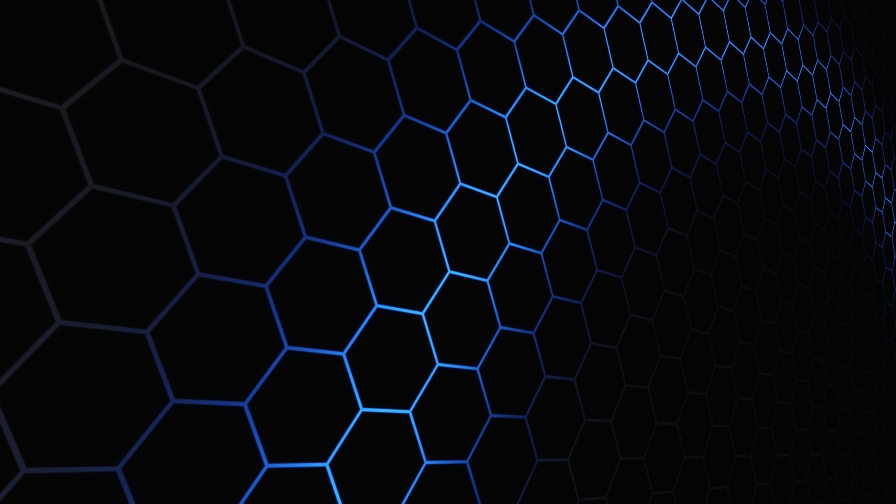
A WebGL 1 fragment shader for this background:

```glsl
precision highp float;

uniform vec2 u_resolution;

const vec3 BACKDROP = vec3(0.016, 0.016, 0.017);
const vec3 DIM_LINE = vec3(0.056, 0.056, 0.066);
const vec3 BLUE_GLOW = vec3(0.03, 0.23, 0.95);
const vec3 CYAN_CORE = vec3(0.15, 0.44, 0.12);

// Perspective frame, in canvas heights
const vec2 PLANE_ORIGIN = vec2(0.7755, 0.588);
const vec2 AXIS_I = vec2(0.1519, 0.0525);
const vec2 AXIS_J = vec2(0.0272, 0.1887);
const vec2 FORESHORTEN = vec2(0.1025, 0.029);

// The plane origin is a corner of a cell, given here from the cell center
const vec2 CELL_CORNER = vec2(-0.5, 0.8660254);

// Ring of light, in hexagon side lengths
const vec2 RING_CENTER = vec2(19.0, -9.0);
const float RING_RADIUS = 19.3;
const float LINE_HALF_WIDTH = 0.031;

float gauss(float x, float sigma) {
    return exp(-0.5 * x * x / (sigma * sigma));
}

// Lattice coordinates of a canvas point on the tilted plane
vec2 unproject(vec2 p) {
    vec2 q = p - PLANE_ORIGIN;
    vec2 a = AXIS_I - q * FORESHORTEN.x;
    vec2 b = AXIS_J - q * FORESHORTEN.y;
    return vec2(q.x * b.y - b.x * q.y, a.x * q.y - a.y * q.x) / (a.x * b.y - b.x * a.y);
}

vec2 latticeToPlane(vec2 ij) {
    return vec2(1.5 * ij.x, 0.8660254 * (ij.x + 2.0 * ij.y));
}

vec2 planePoint(vec2 p) {
    return latticeToPlane(unproject(p));
}

// Normal of the nearest hexagon edge (xy) and distance to it (z)
vec3 hexEdge(vec2 p) {
    vec2 period = vec2(3.0, 1.7320508);
    vec2 a = mod(p + 0.5 * period, period) - 0.5 * period;
    vec2 b = mod(p, period) - 0.5 * period;
    vec2 cell = dot(a, a) < dot(b, b) ? a : b;
    vec2 slant = vec2(0.8660254, 0.5);
    float flatDist = abs(cell.y);
    float slantDist = dot(abs(cell), slant);
    vec2 side = vec2(cell.x < 0.0 ? -1.0 : 1.0, cell.y < 0.0 ? -1.0 : 1.0);
    vec2 normal = flatDist > slantDist ? vec2(0.0, 1.0) : slant * side;
    return vec3(normal, 0.8660254 - max(flatDist, slantDist));
}

// Smooth line that keeps a visible width when far away
float lineCoverage(float dist, float halfWidth, float pixel) {
    float width = max(halfWidth, 0.45 * pixel);
    float fade = sqrt(halfWidth / width);
    float soft = 0.6 * pixel + 0.25 * halfWidth;
    return fade * (1.0 - smoothstep(width - soft, width + soft, dist));
}

// Grey away from the ring, blue near it, cyan in the heart of each stroke
vec3 lineColor(float ringOffset, float depth, float stroke) {
    float blue = gauss(ringOffset, 2.1);
    return DIM_LINE * (1.0 - blue) / depth
        + BLUE_GLOW * blue
        + CYAN_CORE * stroke * gauss(ringOffset, 1.2);
}

void main() {
    float pixelStep = 1.0 / u_resolution.y;
    vec2 p = gl_FragCoord.xy * pixelStep;
    vec2 lattice = unproject(p);
    vec2 plane = latticeToPlane(lattice);
    float depth = max(1.0 + dot(FORESHORTEN, lattice), 0.5);

    // Pixel footprint measured across the nearest edge
    vec3 edge = hexEdge(plane + CELL_CORNER);
    vec2 stepX = planePoint(p + vec2(pixelStep, 0.0)) - plane;
    vec2 stepY = planePoint(p + vec2(0.0, pixelStep)) - plane;
    float pixel = length(vec2(dot(edge.xy, stepX), dot(edge.xy, stepY)));

    // Crisp strokes with a faint halo
    float ringOffset = length(plane - RING_CENTER) - RING_RADIUS;
    float stroke = lineCoverage(edge.z, LINE_HALF_WIDTH, pixel);
    float halo = 0.06 * exp(-edge.z * 16.0) / depth;
    vec3 color = BACKDROP + lineColor(ringOffset, depth, stroke) * (stroke + halo);

    gl_FragColor = vec4(color, 1.0);
}
```
